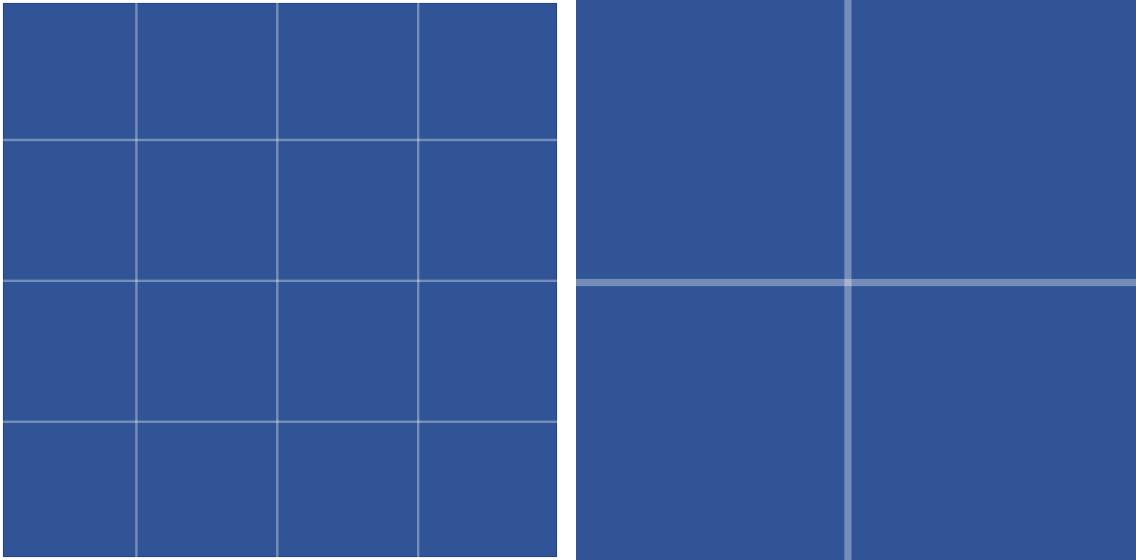
Left: the whole. Right: its middle third, enlarged.
This pattern is drawn by a WebGL 1 fragment shader. Its source:

```glsl
precision mediump float;
// Blue square panel with a thin translucent white grid, four cells each way, in a white frame.

uniform vec2 u_resolution;

#define PITCH 0.2516                       // distance between grid lines
#define GRID_CENTER vec2(0.4952, 0.4985)   // crossing of the middle lines
#define LINE_WIDTH 0.0043
#define LINE_ALPHA 0.333
#define FRAME_WIDTH 0.0052
#define RIM_WIDTH 0.0022                   // darker rim just inside the frame
#define BLUE vec3(0.19, 0.33, 0.59)
#define RIM_BLUE vec3(0.14, 0.28, 0.56)
#define WHITE vec3(1.0)

// Antialiased coverage, with the edge where the signed distance is zero
float coverage(float signedDistance, float pixel) {
    return clamp(0.5 - signedDistance / pixel, 0.0, 1.0);
}

// Distance along each axis to the nearest grid line
vec2 gridDistance(vec2 p) {
    vec2 cell = fract((p - GRID_CENTER) / PITCH + 0.5) - 0.5;
    return abs(cell) * PITCH;
}

void main() {
    vec2 uv = gl_FragCoord.xy / u_resolution;
    float pixel = 1.0 / min(u_resolution.x, u_resolution.y);

    // Distance inward from the closest canvas side
    vec2 toSide = min(uv, 1.0 - uv);
    float inset = min(toSide.x, toSide.y);

    // Panel and its rim
    float rim = coverage(inset - FRAME_WIDTH - RIM_WIDTH, pixel);
    vec3 color = mix(BLUE, RIM_BLUE, rim);

    // Two translucent layers, so crossings come out brighter
    vec2 lineDistance = gridDistance(uv) - 0.5 * LINE_WIDTH;
    color = mix(color, WHITE, LINE_ALPHA * coverage(lineDistance.x, pixel));
    color = mix(color, WHITE, LINE_ALPHA * coverage(lineDistance.y, pixel));

    // White frame, also hiding grid lines that fall outside the panel
    color = mix(color, WHITE, coverage(inset - FRAME_WIDTH, pixel));

    gl_FragColor = vec4(color, 1.0);
}
```
